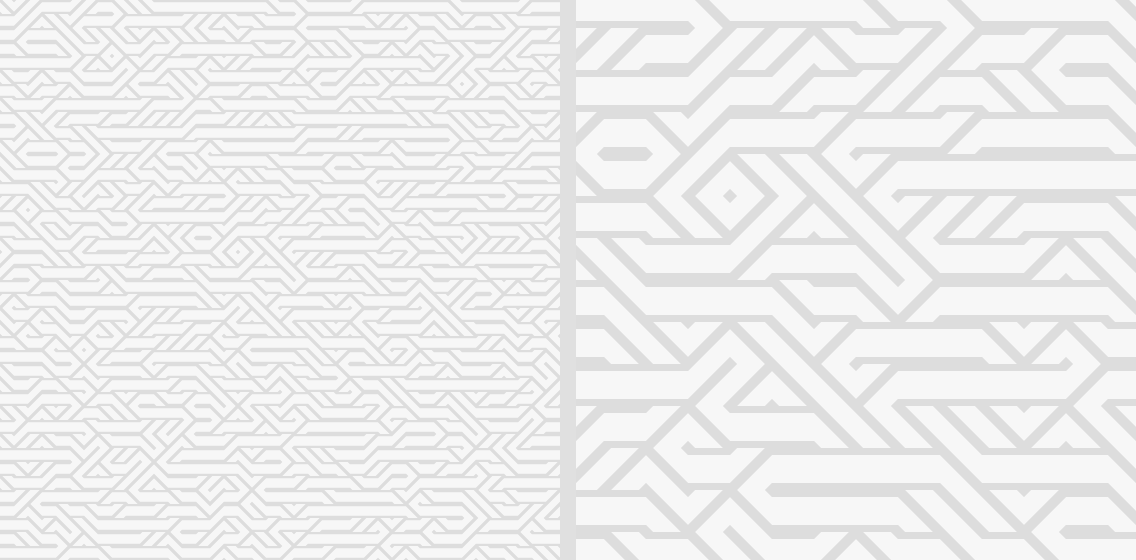
Left, the full canvas; right, a detail of the centre.
Write a Shadertoy shader that draws this pattern.

```glsl
// A maze of pale grey bands on a grid of square tiles. Each tile holds the same
// stripe profile, sheared at random to run level, rising or falling; the
// stripes always meet on the vertical tile sides. Edges are supersampled.

const vec3 PAPER = vec3(0.97);
const vec3 LINE = vec3(0.865);
const float TILES = 40.0;        // tiles per canvas height
const float LINE_SHARE = 0.335;  // dark part of one stripe period
const float LEVEL_SHARE = 0.5;   // share of tiles with level stripes
const int SAMPLES = 4;           // subsamples per pixel side

float hash(vec2 p) {
    return fract(sin(dot(p, vec2(127.1, 311.7))) * 43758.5453);
}

// Direction of a tile's stripes: 0 is level, +1 rising, -1 falling
float tileSlope(vec2 tile, float levelShare) {
    if (hash(tile) < levelShare) return 0.0;
    return hash(tile + 71.3) < 0.5 ? -1.0 : 1.0;
}

// 1 on a stripe of period one, centred on whole numbers, 0 elsewhere
float stripe(float t, float share) {
    float offset = abs(fract(t + 0.5) - 0.5);
    return step(offset, 0.5 * share);
}

// Line mask at a point given in tile units
float maze(vec2 p) {
    vec2 tile = floor(p);
    vec2 local = p - tile;
    float slope = tileSlope(tile, LEVEL_SHARE);
    return stripe(local.y - slope * local.x, LINE_SHARE);
}

// Mean of the mask over the area of one pixel
float coverage(vec2 pixel, float scale) {
    float sum = 0.0;
    for (int j = 0; j < SAMPLES; j++) {
        for (int i = 0; i < SAMPLES; i++) {
            vec2 jitter = (vec2(i, j) + 0.5) / float(SAMPLES) - 0.5;
            sum += maze((pixel + jitter) * scale);
        }
    }
    return sum / float(SAMPLES * SAMPLES);
}

void mainImage(out vec4 fragColor, in vec2 fragCoord) {
    float scale = TILES / iResolution.y;
    fragColor = vec4(mix(PAPER, LINE, coverage(fragCoord, scale)), 1.0);
}
```
